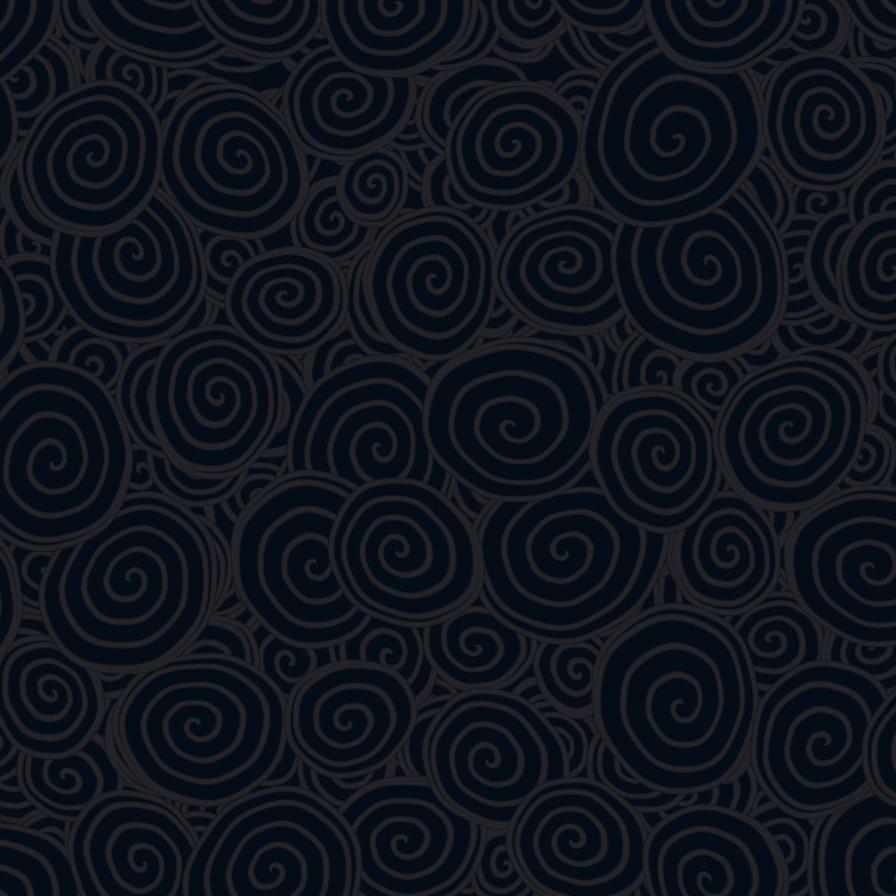
A Shadertoy shader for this pattern:

```glsl
#define CELLS_LARGE 6.0
#define CELLS_SMALL 9.5
#define JITTER 0.46
#define RADIUS_MIN 0.36
#define RADIUS_MAX 0.63
#define PITCH_BASE 0.0105
#define PITCH_GROWTH 0.155
#define LINE_HALF 0.0031
#define SOFTNESS 0.0017
#define OVALNESS 0.07
#define NAVY vec3(0.015, 0.046, 0.096)
#define CHARCOAL vec3(0.138, 0.138, 0.152)

const float TAU = 6.2831853;

vec4 hash4(vec3 seed) {
    vec4 h = fract(seed.xyzx * vec4(0.1031, 0.1030, 0.0973, 0.1099));
    h += dot(h, h.wzxy + 33.33);
    return fract((h.xxyz + h.yzzw) * h.zywx);
}

// Radius with an uneven, hand-drawn outline
float wobblyLength(vec2 p, vec4 rnd) {
    float angle = atan(p.y, p.x);
    float wobble = OVALNESS * sin(2.0 * angle + TAU * rnd.x)
                 + 0.022 * sin(3.0 * angle + TAU * rnd.y)
                 + 0.010 * sin(7.0 * angle + TAU * rnd.z);
    return length(p) * (1.0 + wobble);
}

// Distance to the arm of a spiral; its turns are one pitch apart
float spiralDistance(vec2 p, float pitch, vec4 rnd) {
    float hand = rnd.w < 0.5 ? -1.0 : 1.0;
    float turn = hand * atan(p.y, p.x) / TAU + rnd.y;
    return abs(fract(wobblyLength(p, rnd) / pitch - turn) - 0.5) * pitch;
}

// Paint one opaque disc with a rim and a spiral over the ink below it
float paintDisc(float ink, vec2 p, float radius, vec4 rnd, float soft) {
    float r = wobblyLength(p, rnd);
    float rim = r - radius;
    if (rim > LINE_HALF + soft) return ink;

    float pitch = (PITCH_BASE + PITCH_GROWTH * radius) * mix(0.9, 1.12, rnd.z);
    vec2 shift = (rnd.xz - 0.5) * 0.26 * radius;
    vec2 q = p + shift * (1.0 - clamp(r / radius, 0.0, 1.0));
    float d = abs(rim);
    if (rim < 0.0) d = min(d, spiralDistance(q, pitch, rnd));

    float cover = 1.0 - smoothstep(-soft, soft, rim - LINE_HALF);
    float stroke = 1.0 - smoothstep(-soft, soft, d - LINE_HALF);
    return max(ink * (1.0 - cover), stroke);
}

// Staggered grid of discs; two passes mix which neighbour lies on top
float paintLayer(float ink, vec2 uv, float cells, float layer, float soft) {
    vec2 home = floor(uv * cells);
    for (int pass = 0; pass < 2; pass++)
    for (int y = -1; y <= 1; y++)
    for (int x = -1; x <= 1; x++) {
        vec2 id = home + vec2(x, y);
        vec4 place = hash4(vec3(id + 37.0, layer * 17.0 + 5.0));
        if ((place.w > 0.5) != (pass == 1)) continue;
        vec4 style = hash4(vec3(id + 71.0, layer * 29.0 + 11.0));
        float stagger = mod(id.y, 2.0) * 0.5 - 0.25;
        vec2 center = id + 0.5 + (place.xy - 0.5) * JITTER;
        center.x += stagger;
        float radius = mix(RADIUS_MIN, RADIUS_MAX, place.z) / cells;
        ink = paintDisc(ink, uv - center / cells, radius, style, soft);
    }
    return ink;
}

void mainImage(out vec4 fragColor, in vec2 fragCoord) {
    vec2 uv = fragCoord / iResolution.y;
    float soft = max(SOFTNESS, 0.75 / iResolution.y);

    // Small discs fill the gaps, large ones lie on top
    float ink = 0.0;
    ink = paintLayer(ink, uv + 0.043, CELLS_SMALL, 1.0, soft);
    ink = paintLayer(ink, uv, CELLS_SMALL, 2.0, soft);
    ink = paintLayer(ink, uv + 0.06, CELLS_LARGE, 3.0, soft);

    fragColor = vec4(mix(NAVY, CHARCOAL, ink), 1.0);
}
```
